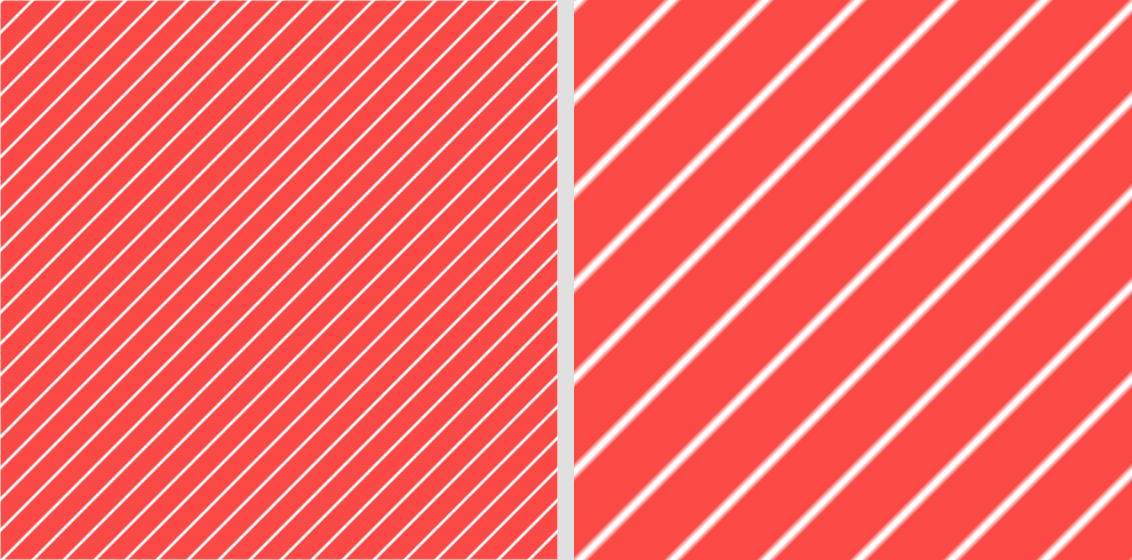
Left: the whole. Right: its middle third, enlarged.
Write a Shadertoy shader that draws this pattern.

```glsl
// Thin white diagonal pinstripes rising to the right on coral red, with a faint pale rim.

const vec3  CORAL       = vec3(0.984, 0.290, 0.271);
const vec3  WHITE       = vec3(1.0, 0.992, 0.992);
const float REPEATS     = 18.0;    // stripes across and down the canvas
const float PHASE       = 0.06;    // stripe shift, in repeats
const float HALF_WIDTH  = 0.00255; // half the stripe width, in canvas heights
const float SOFTNESS    = 0.0031;  // width of the stripe's blurred edge
const float RIM_WIDTH   = 0.00196; // pale rim around the canvas
const float RIM_OPACITY = 0.55;

// Linear edge coverage: 1 inside (negative distance), 0 outside.
float coverage(float dist, float blur) {
    return clamp(0.5 - dist / blur, 0.0, 1.0);
}

// Perpendicular distance to the centre of the nearest stripe.
float stripeDistance(vec2 uv) {
    float diagonal = (uv.x + 1.0 - uv.y) * REPEATS - PHASE;
    float nearest = abs(fract(diagonal + 0.5) - 0.5);
    return nearest / (REPEATS * sqrt(2.0));
}

// Distance inward from the closest canvas edge, in canvas heights.
float edgeDistance(vec2 uv, float aspect) {
    vec2 inset = min(uv, 1.0 - uv) * vec2(aspect, 1.0);
    return min(inset.x, inset.y);
}

void mainImage(out vec4 fragColor, in vec2 fragCoord) {
    vec2 uv = fragCoord / iResolution.xy;
    float aspect = iResolution.x / iResolution.y;
    float pixel = 1.0 / iResolution.y;

    // Stripes
    float stripe = coverage(stripeDistance(uv) - HALF_WIDTH, max(SOFTNESS, pixel));
    vec3 color = mix(CORAL, WHITE, stripe);

    // Pale rim
    float rim = coverage(edgeDistance(uv, aspect) - RIM_WIDTH, pixel);
    color = mix(color, WHITE, rim * RIM_OPACITY);

    fragColor = vec4(color, 1.0);
}
```
